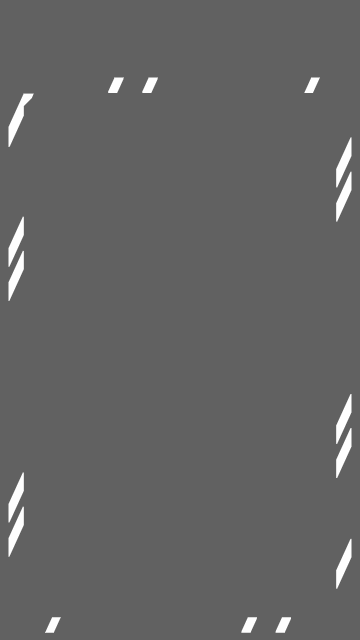
This background is drawn by a WebGL 2 fragment shader. Its source:

```glsl
#version 300 es
precision highp float;

uniform vec2 u_resolution;
out vec4 outColor;

// Layout values are in grid units, GRID of them across the canvas width
const float GRID = 432.0;
const vec3 BACKDROP = vec3(0.38);
const vec3 DASH_COLOR = vec3(0.995);
const float LEAN = 0.455;           // sideways shift per unit of height
const float PAIR_PITCH = 41.0;
const float PAIR_WIDTH = 5.8;       // horizontal half widths of the stripes
const float SINGLE_WIDTH = 5.2;
const float SIDE_WIDTH = 5.6;
const float CORNER_WIDTH = 6.1;
const vec2 SIDE_BOX = vec2(9.2, 29.8);
const vec2 END_BOX = vec2(9.2, 9.3);
const float LEFT_X = 19.4;
const float RIGHT_X = 412.6;
const float TOP_Y = 665.7;
const float BOTTOM_Y = 18.0;
const vec2 LEFT_PAIRS = vec2(457.6, 150.6);
const vec2 RIGHT_PAIRS = vec2(552.5, 244.8);
const float RIGHT_SINGLE = 91.5;
const vec2 END_PAIRS = vec2(159.5, 319.5);
const vec2 END_SINGLES = vec2(374.5, 63.5);
const vec2 CORNER = vec2(19.4, 622.5);
const float CORNER_TOP = 655.7;

float boxDistance(vec2 p, vec2 halfSize) {
  vec2 d = abs(p) - halfSize;
  return max(d.x, d.y);
}

float stripeDistance(vec2 p, float halfWidth) {
  return (abs(p.x - p.y * LEAN) - halfWidth) * inversesqrt(1.0 + LEAN * LEAN);
}

// Slanted stripe trimmed by an upright box
float dashDistance(vec2 p, vec2 box, float halfWidth) {
  return max(boxDistance(p, box), stripeDistance(p, halfWidth));
}

// Two equal dashes on either side of the origin, spaced along an axis
float pairDistance(vec2 p, vec2 axis, vec2 box, float halfWidth) {
  vec2 offset = axis * PAIR_PITCH * 0.5;
  return min(dashDistance(p - offset, box, halfWidth),
             dashDistance(p + offset, box, halfWidth));
}

// Side dash that turns into the top edge with a bevelled inner bend
float cornerDistance(vec2 p) {
  float column = abs(p.x) - SIDE_BOX.x;
  float bevel = max((p.x - p.y - 2.0) * 0.7071 + 7.8, p.x - 20.6);
  float trim = min(column, bevel);
  float ends = max(p.y - (CORNER_TOP - CORNER.y), -p.y - 30.5);
  float outer = -p.x - SIDE_BOX.x;
  return max(max(trim, outer), max(ends, stripeDistance(p, CORNER_WIDTH)));
}

void main() {
  float pixel = GRID / u_resolution.x;
  vec2 p = gl_FragCoord.xy * pixel;
  float d = cornerDistance(p - CORNER);

  for (int i = 0; i < 2; i++) {
    // Pairs along the left and right sides
    vec2 left = vec2(LEFT_X, LEFT_PAIRS[i]);
    vec2 right = vec2(RIGHT_X, RIGHT_PAIRS[i]);
    d = min(d, pairDistance(p - left, vec2(0.0, 1.0), SIDE_BOX, SIDE_WIDTH));
    d = min(d, pairDistance(p - right, vec2(0.0, 1.0), SIDE_BOX, SIDE_WIDTH));

    // A pair and a single dash on the top and bottom edges
    float edgeY = i == 0 ? TOP_Y : BOTTOM_Y;
    vec2 pairCenter = vec2(END_PAIRS[i], edgeY);
    vec2 singleCenter = vec2(END_SINGLES[i], edgeY);
    d = min(d, pairDistance(p - pairCenter, vec2(1.0, 0.0), END_BOX, PAIR_WIDTH));
    d = min(d, dashDistance(p - singleCenter, END_BOX, SINGLE_WIDTH));
  }

  // Lone dash low on the right side
  d = min(d, dashDistance(p - vec2(RIGHT_X, RIGHT_SINGLE), SIDE_BOX, SIDE_WIDTH));

  float coverage = clamp(0.5 - d / pixel, 0.0, 1.0);
  outColor = vec4(mix(BACKDROP, DASH_COLOR, coverage), 1.0);
}
```
